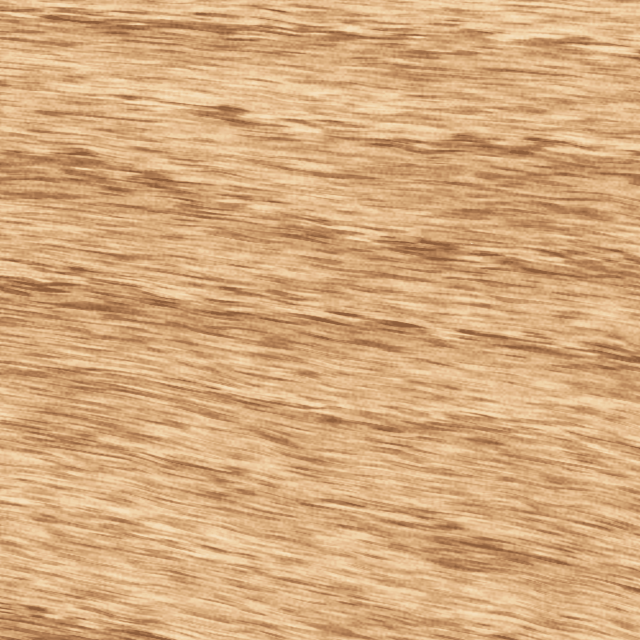
A three.js fragment shader for this texture:

```glsl
// Pale brown wood board: growth bands that sink toward the right, each fading
// slowly into a dark, frayed upper edge, overlaid with short fine fibres and pores.
// All layers add up to one tone, which a colour ramp turns into wood shades.

varying vec2 vUv;

const vec3 PORE_BROWN  = vec3(0.56, 0.37, 0.23);
const vec3 DARK_BROWN  = vec3(0.67, 0.47, 0.31);
const vec3 MID_BROWN   = vec3(0.76, 0.56, 0.38);
const vec3 WARM_TAN    = vec3(0.82, 0.64, 0.45);
const vec3 LIGHT_TAN   = vec3(0.87, 0.70, 0.51);
const vec3 PALE_TAN    = vec3(0.91, 0.75, 0.58);
const vec3 CREAM       = vec3(0.94, 0.82, 0.65);
const vec3 FLECK_WHITE = vec3(0.98, 0.92, 0.82);

const float BAND_COUNT = 7.0;             // growth bands up the board
const float BAND_DEPTH = 0.90;            // mean darkness of a band edge
const float BLOTCH_DEPTH = 1.1;
const vec2 BLOTCH_FREQ = vec2(2.5, 9.0);  // broad pale and dark clouds
const vec2 FIBRE_FREQ  = vec2(17.0, 215.0);
const vec2 HAIR_FREQ   = vec2(38.0, 340.0);
const vec2 PORE_FREQ   = vec2(19.0, 260.0);
const vec2 FLECK_GRID  = vec2(5.0, 9.0);
const float FLECK_SHARE = 0.09;

float hash(vec2 p) {
  vec3 q = fract(vec3(p.xyx) * 0.1031);
  q += dot(q, q.yzx + 33.33);
  return fract((q.x + q.y) * q.z);
}

float noise(vec2 p) {
  vec2 i = floor(p);
  vec2 f = fract(p);
  f = f * f * (3.0 - 2.0 * f);
  float low = mix(hash(i), hash(i + vec2(1.0, 0.0)), f.x);
  float high = mix(hash(i + vec2(0.0, 1.0)), hash(i + vec2(1.0, 1.0)), f.x);
  return mix(low, high, f.y);
}

// One row of noise along x, shifted at random so that rows never line up
float strandRow(float x, float row) {
  x += 50.0 * hash(vec2(row, 7.0));
  float i = floor(x);
  return mix(hash(vec2(i, row)), hash(vec2(i + 1.0, row)), smoothstep(0.0, 1.0, x - i));
}

float strands(vec2 p) {
  float row = floor(p.y);
  return mix(strandRow(p.x, row), strandRow(p.x, row + 1.0), smoothstep(0.0, 1.0, p.y - row));
}

// Straightens the sloping, gently wavy grain into horizontal lines
vec2 grainSpace(vec2 uv) {
  float sink = uv.x * mix(0.16, 0.07, uv.y) + 0.05 * uv.x * uv.x * (1.0 - uv.y);
  float sway = 0.025 * noise(uv * vec2(2.0, 3.0) + 4.0);
  float ripple = 0.005 * noise(uv * vec2(15.0, 22.0) + 9.0);
  return vec2(uv.x, uv.y + sink + sway + ripple);
}

// Darkness of the growth bands: slow rise, then a sharp drop at the upper edge
float growthBands(vec2 grain, float fray) {
  float level = grain.y * BAND_COUNT + 1.1 * noise(grain * vec2(1.3, 4.0) + 21.0) + fray;
  float t = fract(level);
  float depth = BAND_DEPTH * mix(0.5, 1.5, hash(vec2(floor(level), 3.0)));
  return depth * smoothstep(0.3, 0.92, t) * (1.0 - smoothstep(0.92, 1.0, t));
}

// Rare, tiny pale scuffs, at most one per grid cell
float flecks(vec2 grain) {
  vec2 cell = floor(grain * FLECK_GRID);
  vec2 centre = (cell + 0.3 + 0.4 * vec2(hash(cell + 31.0), hash(cell + 57.0))) / FLECK_GRID;
  vec2 d = (grain - centre) / vec2(0.016, 0.004);
  float spot = 1.0 - smoothstep(0.3, 1.0, length(d));
  float broken = smoothstep(0.45, 0.65, noise(grain * vec2(160.0, 260.0)));
  return spot * broken * step(hash(cell + 83.0), FLECK_SHARE);
}

// Tone is 0 at the middle shade and about 1 at one standard deviation
vec3 woodRamp(float tone) {
  vec3 c = mix(PORE_BROWN, DARK_BROWN, smoothstep(-3.0, -1.81, tone));
  c = mix(c, MID_BROWN, clamp((tone + 1.81) / 0.79, 0.0, 1.0));
  c = mix(c, WARM_TAN, clamp((tone + 1.02) / 0.65, 0.0, 1.0));
  c = mix(c, LIGHT_TAN, clamp((tone + 0.37) / 0.59, 0.0, 1.0));
  c = mix(c, PALE_TAN, clamp((tone - 0.22) / 0.60, 0.0, 1.0));
  c = mix(c, CREAM, clamp((tone - 0.82) / 0.74, 0.0, 1.0));
  return mix(c, FLECK_WHITE, 0.5 * smoothstep(1.56, 2.8, tone));
}

void main() {
  vec2 grain = grainSpace(vUv);

  // Fine structure along the grain
  float fibre = strands(grain * FIBRE_FREQ) - 0.5;
  float hair = strands(grain * HAIR_FREQ + 400.0) - 0.5;
  float pores = smoothstep(0.52, 0.80, strands(grain * PORE_FREQ + 900.0));
  float speckle = noise(vUv * vec2(250.0, 300.0)) - 0.5;

  // Broad structure
  float bands = growthBands(grain, 0.20 * fibre + 0.12 * hair);
  float blotch = noise(grain * BLOTCH_FREQ + 13.0) - 0.5;

  // Pores crowd darker into the bands
  float tone = 0.30 - bands + BLOTCH_DEPTH * blotch;
  tone += 2.2 * fibre + 2.0 * hair + 1.0 * speckle;
  tone += 0.38 - pores * (1.2 + 0.4 * bands);

  vec3 colour = mix(woodRamp(tone), FLECK_WHITE, 0.85 * flecks(grain));
  gl_FragColor = vec4(colour, 1.0);
}
```
